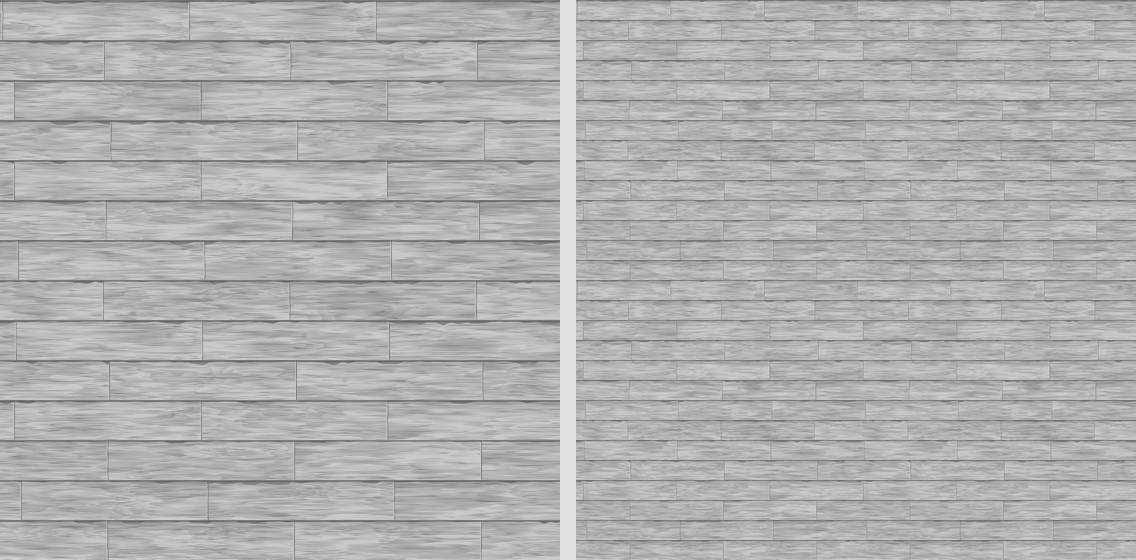
Left: one tile. Right: repeated 2 by 2.
Write a WebGL 2 fragment shader that draws this texture.

```glsl
#version 300 es
precision highp float;

#define ROWS 14.0
#define COLUMNS 3.0
#define STAGGER_JITTER 0.13
#define GROOVE_WIDTH 0.0029
#define CHIP_DEPTH 0.0050
#define SEAM_WIDTH 0.0014
#define BASE_TONE 0.712
#define GROOVE_TONE 0.38
#define GRAIN_CONTRAST 0.20
#define FEATHER_CONTRAST 0.085
#define PATCH_CONTRAST 0.15

uniform vec2 u_resolution;
out vec4 fragColor;

float hash(vec2 p) {
  vec3 q = fract(p.xyx * 0.1031);
  q += dot(q, q.yzx + 33.33);
  return fract((q.x + q.y) * q.z);
}

float noise(vec2 p) {
  vec2 i = floor(p), f = fract(p);
  f = f * f * (3.0 - 2.0 * f);
  return mix(mix(hash(i), hash(i + vec2(1, 0)), f.x),
             mix(hash(i + vec2(0, 1)), hash(i + vec2(1, 1)), f.x), f.y);
}

float fbm(vec2 p) {
  float sum = 0.0, weight = 0.55;
  for (int i = 0; i < 3; i++) {
    sum += weight * noise(p);
    p = p * 2.0 + 17.0;
    weight *= 0.5;
  }
  return sum / 0.9625;
}

// Antialiased coverage of the band |d| < halfWidth
float band(float d, float halfWidth, float pixel) {
  return 1.0 - smoothstep(halfWidth - 0.5 * pixel, halfWidth + 0.5 * pixel, abs(d));
}

// Wood tone inside one plank; p runs 0..1 along and across it
float woodTone(vec2 p, vec2 seed) {
  // Ragged fibre ends stretch every broad shape along the grain
  float fibre = noise(vec2(p.x * 4.0, p.y * 26.0) + seed);
  vec2 q = p + vec2(0.13 * (fibre - 0.5), 0.05 * noise(p * vec2(5, 3) + seed));

  float patches = fbm(q * vec2(3.0, 3.5) + seed + 5.0);
  float rings = 4.5 * noise(q * vec2(2.6, 2.8) + seed + 11.0) + 1.5 * q.y;
  float saw = fract(rings);
  float feather = saw * (1.0 - smoothstep(0.86, 1.0, saw));
  float grain = fbm(vec2(q.x * 8.0, p.y * 17.0) + seed + 23.0);
  float cracks = smoothstep(0.70, 0.95, noise(vec2(q.x * 11.0, q.y * 30.0) + seed + 31.0));

  float tone = BASE_TONE + 0.02 * (hash(seed) - 0.5);
  tone += PATCH_CONTRAST * (patches - 0.5);
  tone += FEATHER_CONTRAST * (feather - 0.42);
  tone += GRAIN_CONTRAST * (grain - 0.5);
  tone -= 0.08 * cracks;
  return min(tone, 0.79);
}

void main() {
  vec2 uv = gl_FragCoord.xy / u_resolution;
  float pixel = 1.0 / min(u_resolution.x, u_resolution.y);
  vec2 plankSize = 1.0 / vec2(COLUMNS, ROWS);

  // Staggered planks, with indices that wrap around the canvas
  vec2 grid = uv / plankSize;
  float row = mod(floor(grid.y), ROWS);
  grid.x -= 0.5 * mod(row + 1.0, 2.0) + STAGGER_JITTER * hash(vec2(row, 7.0));
  vec2 id = vec2(mod(floor(grid.x), COLUMNS), row);
  vec2 p = fract(grid);
  vec2 seed = id * vec2(61.0, 83.0) + 3.0;

  float tone = woodTone(p, seed);

  // Faint round knot on some planks
  vec2 knotAt = vec2(0.1 + 0.8 * hash(seed + 1.0), 0.3 + 0.4 * hash(seed + 2.0));
  float knot = length((p - knotAt) * plankSize);
  tone -= 0.045 * step(0.5, hash(seed + 4.0)) * (1.0 - smoothstep(0.003, 0.007, knot));

  // Soft shading below the upper edge and a pale lower bevel
  float fromTop = (1.0 - p.y) * plankSize.y;
  float fromBottom = p.y * plankSize.y;
  tone -= 0.055 * (1.0 - smoothstep(0.0, 0.022, fromTop));
  tone += 0.035 * band(fromBottom - 0.0017, 0.0008, pixel);

  // End joints: dark line beside a pale one
  float wobble = 0.0008 * (noise(vec2(p.y * 6.0, 2.0) + seed) - 0.5);
  float fromLeft = p.x * plankSize.x + wobble;
  float fromRight = (1.0 - p.x) * plankSize.x;
  float wear = 0.6 + 0.4 * noise(vec2(p.y * 5.0, 9.0) + seed);
  tone = mix(tone, 0.46, wear * band(fromLeft - 0.0012, 0.5 * SEAM_WIDTH, pixel));
  tone = mix(tone, 0.79, 0.7 * band(fromRight - 0.0008, 0.5 * SEAM_WIDTH, pixel));

  // Groove with a chipped, wavy lower lip
  float chips = smoothstep(0.58, 0.92, noise(vec2(p.x * 8.0, 40.0) + seed));
  float ripple = noise(vec2(p.x * 24.0, 50.0) + seed) - 0.5;
  float lip = GROOVE_WIDTH + 0.0012 * ripple + CHIP_DEPTH * chips * (0.7 + ripple);
  tone += 0.06 * chips * band(fromTop - lip - 0.0014, 0.0008, pixel);
  float groove = 1.0 - smoothstep(lip - 0.0008 - 0.5 * pixel, lip + 0.0008 + 0.5 * pixel, fromTop);
  groove *= smoothstep(0.0, 0.0006 + 0.5 * pixel, fromTop);
  float depthTone = GROOVE_TONE + 0.14 * chips * smoothstep(0.001, 0.006, fromTop);
  tone = mix(tone, depthTone, groove);

  fragColor = vec4(vec3(clamp(tone, 0.0, 1.0)), 1.0);
}
```
